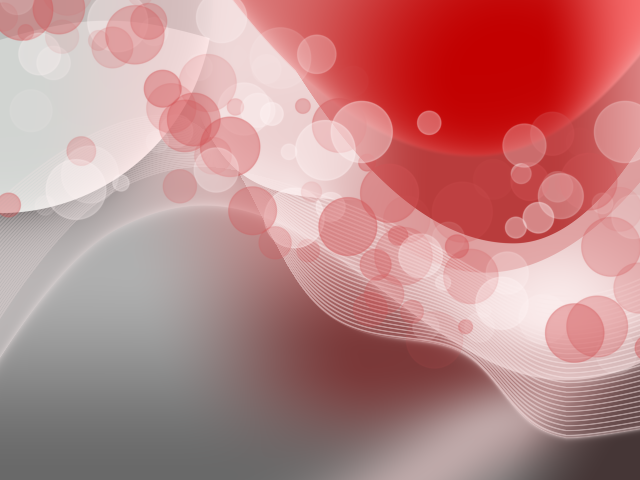
Give the GLSL for this background, as a Shadertoy shader.

```glsl
// Red and silver abstract: a pale wave runs between a glowing red bowl and a grey floor.
// Curves are cosines, parabolas and sigmoids; a fan of fine lines blends two of them.
// Hashed translucent discs drift along the wave.

float hash(float n) { return fract(sin(n * 12.9898) * 43758.5453); }

float fill(float d) { return smoothstep(-0.0015, 0.0015, d); }

// Parabola with a different steepness on each side of its lowest point
float bowl(float x, vec2 low, float left, float right) {
    float d = x - low.x;
    return low.y + d * d * (d < 0.0 ? left : right);
}

// Lower rim of the pale wave
float waveRim(float x) {
    float dip = max(0.25 - x, 0.0);
    return 0.39 + 0.182 * cos((x - 0.425) * 4.16) - 1.6 * dip * dip;
}

// Two sigmoid steps: the free edge of the line fan
float veilRim(float x) {
    float dip = max(0.45 - x, 0.0);
    return 0.08 + 0.5 / (1.0 + exp(16.0 * (x - 0.55)))
        + 0.21 / (1.0 + exp(24.0 * (x - 1.045)))
        + 0.17 * max(x - 1.18, 0.0) - dip * dip;
}

vec3 floorColor(vec2 p) {
    vec3 c = vec3(mix(0.41, 0.69, smoothstep(0.0, 0.45, p.y)));
    vec3 wine = mix(vec3(0.48, 0.22, 0.22), vec3(0.77, 0.50, 0.50), smoothstep(0.26, 0.55, p.y));
    c = mix(c, wine, smoothstep(0.3, 0.75, p.x + 0.3 * (p.y - 0.3)) * smoothstep(-0.02, 0.24, p.y));
    // Slanted beam, then the dark corner beyond it
    float across = dot(p - vec2(0.87, 0.0), vec2(0.59, -0.81));
    float beam = exp(-across * across * 90.0) * (1.0 - smoothstep(0.1, 0.32, p.y));
    c = mix(c, vec3(0.78, 0.69, 0.69), 0.9 * beam);
    return mix(c, vec3(0.27, 0.21, 0.21), smoothstep(1.02, 1.25, p.x - 0.6 * p.y));
}

vec3 waveColor(vec2 p) {
    vec3 c = mix(vec3(0.74, 0.72, 0.72), vec3(0.87, 0.70, 0.70), smoothstep(0.1, 0.6, p.x));
    c = mix(c, vec3(0.95, 0.87, 0.87), 0.8 * smoothstep(0.55, 0.9, p.y) * smoothstep(0.3, 0.5, p.x));
    vec2 g = (p - vec2(1.16, 0.36)) * vec2(1.0, 1.3);
    c = mix(c, vec3(0.99, 0.94, 0.94), 0.9 * exp(-dot(g, g) * 22.0));
    // Curled fold: light above, shadow below
    float h = p.y - 0.58 - 0.16 * exp(-(p.x - 0.425) * 13.0);
    float reach = smoothstep(0.41, 0.47, p.x) * (1.0 - smoothstep(0.6, 0.77, p.x));
    c = mix(c, vec3(0.98, 0.93, 0.93), reach * fill(h) * exp(-max(h, 0.0) * 9.0));
    return mix(c, vec3(0.66, 0.45, 0.45), 0.55 * reach * (1.0 - fill(h)) * exp(min(h, 0.0) * 45.0));
}

void mainImage(out vec4 fragColor, in vec2 fragCoord) {
    vec2 p = fragCoord / iResolution.y;
    p.x *= 1.33333 * iResolution.y / iResolution.x;

    // Floor and the translucent veil
    float rim = waveRim(p.x);
    float veil = veilRim(p.x);
    vec3 col = floorColor(p);
    col = mix(col, vec3(0.88, 0.60, 0.60), 0.2 * fill(p.y - veil) * smoothstep(0.5, 0.6, p.x));

    // Pale wave with a lit rim
    float above = p.y - rim;
    col = mix(col, waveColor(p), fill(above) * (0.72 + 0.28 * smoothstep(0.0, 0.12, above)));
    col = mix(col, vec3(0.98, 0.93, 0.93), 0.4 * exp(-abs(above) * 65.0));

    // Nested red bowls
    float outer = bowl(p.x, vec2(1.01, 0.432), 1.8, 1.8);
    float inner = bowl(p.x, vec2(0.99, 0.675), 1.28, 1.78);
    float middle = min(bowl(p.x, vec2(1.07, 0.493), 1.75, 2.9), inner);
    float side = smoothstep(0.12, 0.42, abs(p.x - 1.02));
    col = mix(col, vec3(0.86, 0.56, 0.56), 0.65 * fill(p.y - outer) * smoothstep(0.72, 0.95, p.x));
    vec3 band = mix(vec3(0.71, 0.20, 0.20), vec3(0.91, 0.61, 0.61), side);
    col = mix(col, band, fill(p.y - middle) * 0.92);
    float d = length(p - vec2(1.06, 0.82));
    vec3 red = mix(vec3(0.76, 0.0, 0.0), vec3(0.84, 0.44, 0.44), smoothstep(0.1, 0.56, d));
    red = mix(red, vec3(0.97, 0.42, 0.42), smoothstep(1.12, 1.36, p.x));
    float lift = p.y - inner;
    red = mix(red, vec3(0.96, 0.72, 0.72), (0.3 + 0.4 * side) * exp(-max(lift, 0.0) * 28.0));
    col = mix(col, red, smoothstep(-0.006, 0.006, lift));

    // Silver disc in the corner, with its shadow
    float edge = length(p - vec2(0.0, 1.0)) - 0.444;
    col *= 1.0 - 0.38 * exp(-max(edge, 0.0) * 24.0) * (1.0 - smoothstep(0.1, 0.46, p.x));
    vec3 silver = mix(vec3(0.82, 0.83, 0.82), vec3(0.91, 0.82, 0.82), smoothstep(0.05, 0.35, p.x));
    silver -= 0.09 * fill(p.y - 0.917 - 0.04 * sin(p.x * 7.0));
    silver += 0.08 * exp(edge * 25.0);
    col = mix(col, silver, 1.0 - fill(edge));

    // Fan of fine lines between two curves
    float top = rim + 0.08 + 0.1 * smoothstep(0.5, 0.95, p.x);
    float gap = veil - top;
    float t = (p.y - top) / (abs(gap) < 0.004 ? 0.004 : gap);
    float density = max(fwidth(t * 30.0) * iResolution.y, 1.0);
    float line = 1.0 - smoothstep(0.0003, 0.0022, abs(fract(t * 30.0) - 0.5) / density);
    float inside = step(0.0, t) * step(t, 1.0);
    col = mix(col, vec3(0.97, 0.90, 0.90), line * inside * mix(0.25, 0.5, smoothstep(0.3, 0.6, p.x)));
    col = mix(col, vec3(1.0, 0.92, 0.92), 0.5 * exp(-abs(p.y - veil) * 260.0) * smoothstep(0.7, 0.9, p.x));

    // Scattered discs, white or rose, with thin bright rims
    for (float i = 1.0; i < 105.0; i++) {
        float x = 1.36 * fract(i * 0.618034);
        float y = 0.82 - 0.34 * smoothstep(0.3, 1.0, x) + 0.5 * (hash(i + 7.3) - 0.5);
        float radius = mix(0.014, 0.066, hash(i + 31.7));
        float r = length(p - vec2(x, y)) - radius;
        float white = step(0.5, hash(i + 53.1));
        vec3 tint = mix(vec3(0.82, 0.32, 0.33), vec3(1.0, 0.96, 0.96), white);
        float alpha = mix(0.1, 0.42, pow(hash(i + 83.9), 1.5));
        float ring = exp(-abs(r + 0.002) * 650.0);
        col = mix(col, tint, (1.0 - fill(r)) * alpha + 0.3 * alpha * ring);
    }
    fragColor = vec4(clamp(col, 0.0, 1.0), 1.0);
}
```
